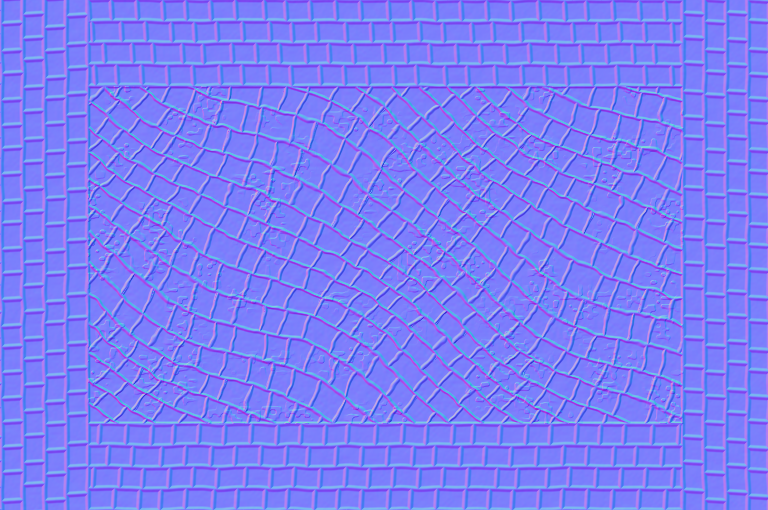
Give the GLSL for this texture map, as a Shadertoy shader.

```glsl
// Normal map of old paving: a field of curved, staggered cobble rows
// framed by four courses of straight bricks. A height function is built
// from joint distances and noise, then differentiated into a normal.

float hash(vec2 p) {
    vec3 q = fract(p.xyx * vec3(0.1031, 0.1030, 0.0973));
    q += dot(q, q.yzx + 33.33);
    return fract((q.x + q.y) * q.z);
}

float noise(vec2 p) {
    vec2 i = floor(p), f = fract(p);
    f = f * f * (3.0 - 2.0 * f);
    return mix(mix(hash(i), hash(i + vec2(1, 0)), f.x),
               mix(hash(i + vec2(0, 1)), hash(i + 1.0), f.x), f.y);
}

// Distance to the nearest jittered joint along one course
float joint(float x, float course, float jitter) {
    float i = round(x);
    return abs(x - i - jitter * (hash(vec2(i, course) + 70.0) - 0.5));
}

// Positive outside the inner panel, on each axis
vec2 outsidePanel(vec2 p) {
    return abs(p - vec2(0.753, 0.5)) - vec2(0.581, 0.331);
}

// Courses run parallel to the panel sides; side courses own the corners
float brickHeight(vec2 p) {
    vec2 o = outsidePanel(p);
    bool side = o.x > 0.0;
    vec2 q = side ? vec2(p.y, o.x) : vec2(p.x, o.y);
    float facing = side ? step(0.753, p.x) + 2.0 : step(0.5, p.y);
    q.y += 0.003 * (noise(vec2(q.x * 28.0, facing * 9.0)) - 0.5);
    float t = q.y / 0.0423;
    float course = floor(t) + facing * 11.0;
    float along = q.x / 0.049 + 0.5 * floor(t) + 0.3 * hash(vec2(course, 5.0));
    along += 0.05 * (fract(t) - 0.5);
    float d = min(abs(t - round(t)) * 0.0423, joint(along, course, 0.22) * 0.049);
    if (!side) d = min(d, -o.x);
    float bevel = 0.0024 * smoothstep(0.0, 0.0065, d);
    return bevel + 0.0004 * noise(p * 55.0) + 0.00015 * noise(p * 170.0);
}

// Rows fall to the right in waves; cross joints stand square to each row
float cobbleHeight(vec2 p) {
    vec2 w = p + 0.007 * (vec2(noise(p * 32.0), noise(p * 32.0 + 40.0)) - 0.5);
    w += 0.003 * (vec2(noise(p * 85.0), noise(p * 85.0 + 20.0)) - 0.5);
    float k = 8.38, phase = k * (w.x - 0.87);
    float wave = 0.3 + 0.13 * cos(14.0 * (w.y - 0.34));
    float slope = 0.62 + wave * cos(phase);
    float v = (w.y + 0.62 * w.x + wave * sin(phase) / k) / 0.055;
    float row = floor(v);

    float c = inversesqrt(1.0 + slope * slope);
    float rise = (v - row - 0.5) * 0.055 * c;
    float foot = w.x - rise * slope * c;
    float along = 1.2 * foot + 0.17 * sin(k * (foot - 0.87)) / k;
    float u = along / 0.049 + hash(vec2(row + 30.0, 3.0));
    u += 0.14 * (v - row - 0.5) * (hash(vec2(row, floor(u)) + 50.0) - 0.5);

    float d = min(abs(v - round(v)) * 0.055 * c, joint(u, row, 0.42) * 0.049);
    vec2 o = outsidePanel(p);
    d = min(d, -max(o.x, o.y));
    float h = 0.0026 * smoothstep(0.0003, 0.0048, d);

    // Chipped patches and fine grain on the faces
    float worn = smoothstep(0.45, 0.75, noise(p * 17.0 + 8.0));
    float chip = smoothstep(0.55, 0.72, noise(p * vec2(105.0, 130.0)));
    return h - 0.0011 * worn * chip + 0.0003 * noise(p * 150.0)
             + 0.0005 * noise(p * 48.0);
}

float height(vec2 p) {
    vec2 o = outsidePanel(p);
    return max(o.x, o.y) > 0.0 ? brickHeight(p) : cobbleHeight(p);
}

void mainImage(out vec4 fragColor, in vec2 fragCoord) {
    vec2 p = fragCoord / iResolution.xy * vec2(1.5, 1.0);
    vec2 e = vec2(0.0013, 0.0);
    vec2 gradient = vec2(height(p + e.xy) - height(p - e.xy),
                         height(p + e.yx) - height(p - e.yx)) / (2.0 * e.x);

    // Green is flipped: lower edges turn cyan, upper edges violet
    vec3 n = normalize(vec3(-gradient.x, gradient.y, 1.0));
    vec3 color = vec3(0.485, 0.495, 0.49) + 0.5 * n;
    fragColor = vec4(clamp(color, 0.0, 1.0), 1.0);
}
```
